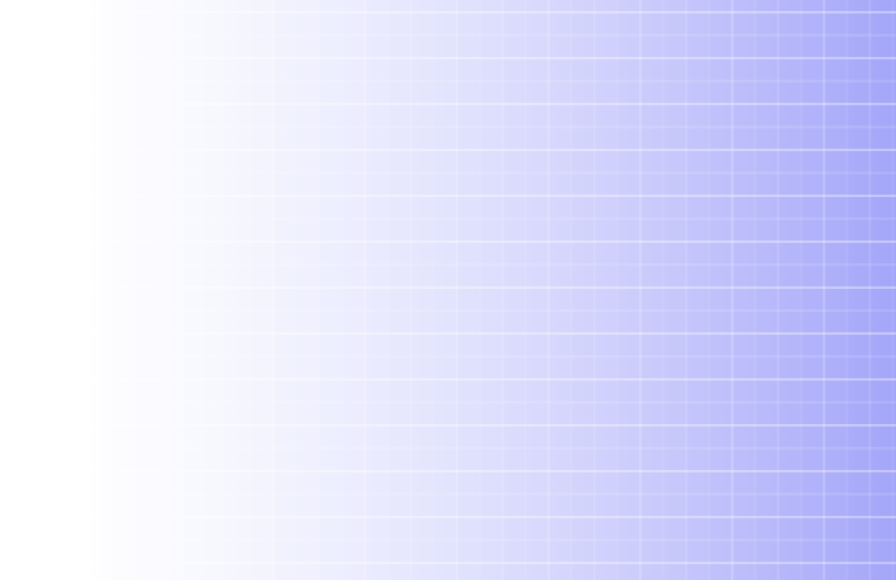
Reproduce this background procedurally as a Shadertoy shader.

```glsl
// A pale gradient from white at the left to periwinkle at the right,
// under a fine grid of translucent white rules. The tint is a power curve,
// partly stepped per grid column; rules are distances to repeated lines.

const float CELL = 0.02561; // finest grid spacing, in canvas widths

// Soft coverage of lines repeated every "spacing" units.
float rule(float position, float spacing, float halfWidth) {
    float dist = abs(fract(position / spacing + 0.5) - 0.5) * spacing;
    float soft = 0.7 / iResolution.x;
    return 1.0 - smoothstep(max(halfWidth - soft, 0.0), halfWidth + soft, dist);
}

// Strength of the tint across the canvas.
float tintAt(float x) {
    return pow(max(x, 0.0), 1.7);
}

void mainImage(out vec4 fragColor, in vec2 fragCoord) {
    // Canvas widths, with the vertical axis measured down from the top.
    float x = fragCoord.x / iResolution.x;
    float down = (iResolution.y - fragCoord.y) / iResolution.x;
    vec2 grid = vec2(x - 0.7148, down - 0.01367);

    // Gradient, blended with its value at the centre of each column.
    float columnCentre = (floor(grid.x / CELL) + 0.5) * CELL + 0.7148;
    float tint = mix(tintAt(x), tintAt(columnCentre), 0.45);
    tint *= mix(0.3, 1.0, smoothstep(0.108, 0.118, x));
    vec3 color = 1.0 - tint * vec3(0.362, 0.354, 0.025);

    // Upright rules: faint, with every second and fourth one stronger.
    float upright = 0.05 * rule(grid.x, CELL, 0.0016);
    upright = max(upright, 0.10 * rule(grid.x, 2.0 * CELL, 0.0015));
    upright = max(upright, 0.18 * rule(grid.x, 4.0 * CELL, 0.0014));

    // Level rules: bright ones alternate with faint ones.
    float level = 0.11 * rule(grid.y, CELL, 0.0016);
    level = max(level, 0.34 * rule(grid.y, 2.0 * CELL, 0.0014));

    float light = 1.0 - (1.0 - upright) * (1.0 - level);
    fragColor = vec4(mix(color, vec3(1.0), light), 1.0);
}
```
